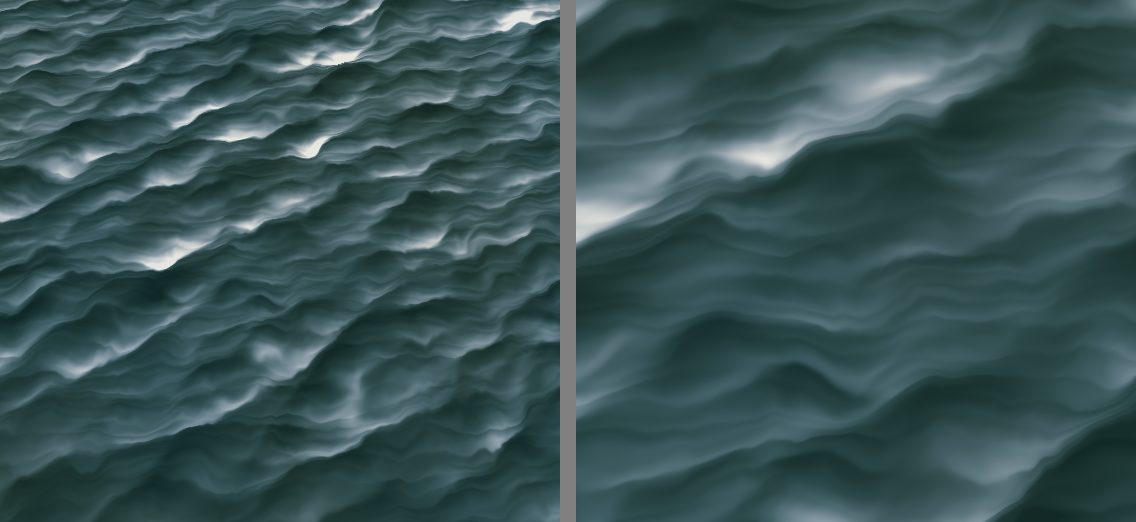
Left: the whole. Right: its middle third, enlarged.
This texture is drawn by a Shadertoy shader. Its source:

```glsl
// Dark teal open water with tilted, soft-backed wavelets catching pale sky light.

const float PERSPECTIVE = 0.5;     // how much smaller waves get toward the top
const float SKY_GRADIENT = 0.85;   // extra light toward the top
const float EXPOSURE = -0.02;
const float CONTRAST = 1.08;
const float CREST_GLINT = 3.2;     // boost where swell and chop crests meet

// Cell sizes (length, height) in canvas heights
const vec2 SWELL_SIZE  = vec2(0.250, 0.125);
const vec2 CHOP_SIZE   = vec2(0.145, 0.066);
const vec2 RIPPLE_SIZE = vec2(0.078, 0.031);
const vec2 FIBRE_SIZE  = vec2(0.095, 0.011);

// Water tones from deep trough to glint, and the light level of each
const int TONES = 8;
const vec3 TONE[TONES] = vec3[TONES](
    vec3(0.07, 0.16, 0.15), vec3(0.12, 0.22, 0.21),
    vec3(0.18, 0.29, 0.29), vec3(0.26, 0.37, 0.39),
    vec3(0.37, 0.47, 0.50), vec3(0.52, 0.59, 0.63),
    vec3(0.72, 0.75, 0.76), vec3(0.90, 0.90, 0.88));
const float LEVEL[TONES] = float[TONES](
    -2.3, -1.1, -0.2, 0.5, 1.1, 1.75, 2.35, 3.1);

vec3 hash3(vec2 cell) {
    vec3 h = fract(cell.xyx * vec3(0.1031, 0.1030, 0.0973));
    h += dot(h, h.yxz + 33.33);
    return fract((h.xxy + h.yzz) * h.zyx);
}

mat2 rotation(float angle) {
    float c = cos(angle), s = sin(angle);
    return mat2(c, -s, s, c);
}

// Slow drifting variation, roughly -1 to 1
float layeredSines(vec2 p) {
    float sum = 0.0, amp = 0.5;
    for (int i = 0; i < 4; i++) {
        sum += amp * sin(p.x + 1.7 * sin(p.y * 0.8 + float(i))) * cos(p.y - 0.6 * p.x);
        p = rotation(1.1) * p * 1.7 + 2.3;
        amp *= 0.65;
    }
    return sum;
}

// Smooth cellular slope: brightens down each cell, then drops at its lower rim
float waveSlope(vec2 p, vec2 size, float tilt, float sharpness, float seed) {
    vec2 q = rotation(tilt) * p / size + seed;
    vec2 base = floor(q);
    float total = 0.0, slope = 0.0;
    for (int y = -1; y <= 1; y++)
    for (int x = -1; x <= 1; x++) {
        vec2 cell = base + vec2(x, y);
        vec3 rnd = hash3(cell + 100.0);
        vec2 offset = cell + 0.1 + 0.8 * rnd.xy - q;
        float weight = exp(-sharpness * dot(offset, offset));
        slope += weight * offset.y * (0.4 + 1.2 * rnd.z);
        total += weight;
    }
    return slope / total;
}

vec3 waterTone(float light) {
    vec3 color = TONE[0];
    for (int i = 1; i < TONES; i++) {
        float t = clamp((light - LEVEL[i - 1]) / (LEVEL[i] - LEVEL[i - 1]), 0.0, 1.0);
        color = mix(color, TONE[i], t);
    }
    return color;
}

void mainImage(out vec4 fragColor, in vec2 fragCoord) {
    vec2 view = (fragCoord - 0.5 * iResolution.xy) / iResolution.y;
    vec2 p = view * (1.0 + PERSPECTIVE * view.y);

    // Bend the surface so crests curve and break up
    p += 0.022 * vec2(layeredSines(p * 11.0 + 4.0), layeredSines(p * 13.0 + 9.0));
    p.y += 0.005 * layeredSines(p * 45.0);

    // Each finer layer rides on the one below it
    float swell = waveSlope(p, SWELL_SIZE, 0.48, 13.0, 13.3);
    p.y += 0.025 * swell;
    float chop = waveSlope(p, CHOP_SIZE, 0.33, 12.0, 41.7);
    p.y += 0.014 * chop;
    float ripple = waveSlope(p, RIPPLE_SIZE, 0.20, 8.0, 77.1);
    float fibre = waveSlope(p, FIBRE_SIZE, 0.12, 7.0, 123.9);

    // Calm and ruffled patches, with fine capillary lines in the ruffled ones
    float patches = layeredSines(view * 5.0 + 1.5);
    float ruffle = 0.85 + 0.35 * patches + 0.5 * view.y;
    float capillary = sin(330.0 * (p.y - 0.25 * p.x) + 5.0 * layeredSines(p * 16.0));
    capillary *= smoothstep(0.25, 0.75, layeredSines(p * 9.0 + 6.0));

    // Gather the light reflected by all slopes
    float light = 1.5 * swell + 1.95 * chop + 1.45 * ruffle * ripple;
    light += 0.6 * ruffle * fibre + 0.13 * capillary;
    light += CREST_GLINT * max(swell, 0.0) * max(chop, 0.0);
    light += SKY_GRADIENT * view.y + 0.15 * view.x + 0.25 * patches;
    vec3 color = waterTone(CONTRAST * light + EXPOSURE);

    // Blue and olive drift in the deep water
    float drift = layeredSines(view * 4.0 + 7.0);
    color += 0.018 * drift * vec3(-0.8, 0.0, 1.0);
    fragColor = vec4(clamp(color, 0.0, 1.0), 1.0);
}
```
